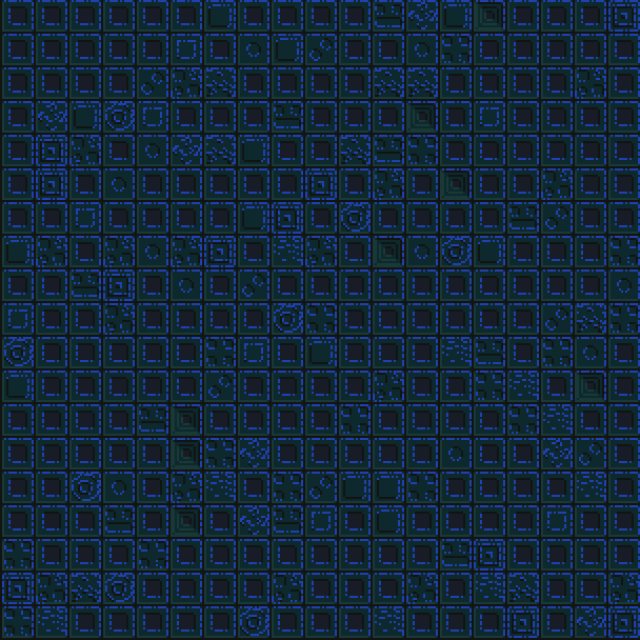
A WebGL 2 fragment shader for this pattern:

```glsl
#version 300 es
precision highp float;
// A 19 by 19 grid of embossed 16-texel tiles, lit from the upper right.
uniform vec2 u_resolution;
out vec4 fragColor;

float hash(vec2 p) {
  vec3 q = fract(p.xyx * 0.1031);
  q += dot(q, q.yzx + 33.33);
  return fract((q.x + q.y) * q.z);
}

// Relief of one tile: 0 gap, 1 deep floor, 2 panel, other values raised or sunk
float relief(vec2 texel, vec2 tile, int kind) {
  if (min(texel.x, texel.y) < 0.5 || max(texel.x, texel.y) > 15.5) return 0.0;
  vec2 c = texel - 8.0;
  vec2 a = abs(c);
  float box = max(a.x, a.y);
  if (kind < 0) return box < 3.5 ? 1.0 : 2.0;          // plain square hole
  if (box > 6.5) return 2.0;
  bool sunk = false;
  bool raised = false;
  if (kind == 0) raised = box < 5.5 && a.x + a.y < 9.5; // blank plate
  if (kind == 1) raised = abs(box - 4.0) < 0.6;         // square ring
  if (kind == 2) sunk = mod(box, 4.0) > 1.5;            // nested squares
  if (kind == 3)                                        // stepped pit
    return 2.0 - 0.33 * (step(box, 5.5) + step(box, 3.5) + step(box, 1.5));
  if (kind == 4) {                                      // octagon rings
    float octagon = max(box, (a.x + a.y) * 0.7);
    raised = mod(octagon, 3.6) > 1.8 && octagon < 6.6;
  }
  if (kind == 5) {                                      // broken waves
    float wave = c.y + floor(mod(c.x, 8.0) / 4.0) + 9.0;
    raised = mod(wave, 3.0) < 0.5 && hash(vec2(floor(c.x / 3.0), wave) + 40.0) < 0.7;
  }
  if (kind == 6)                                        // dashed cross
    raised = min(a.x, a.y) < 2.5 && mod(a.x + a.y, 4.0) > 1.5 && box > 1.5;
  if (kind == 7) sunk = length(a - 4.0) < 1.5;          // four studs
  if (kind == 8)                                        // two studs
    sunk = min(length(c - 2.5), length(c + 2.5)) < 1.6;
  if (kind == 9) sunk = length(c) < 2.3;                // single stud
  if (kind == 10)                                       // two studs over a bar
    sunk = length(vec2(a.x - 4.0, c.y - 3.0)) < 1.5 || (abs(c.y + 3.0) < 1.2 && a.x < 5.5);
  if (kind == 11)                                       // studs on a diagonal band
    sunk = length(a - 3.5) < (c.x * c.y < 0.0 ? 2.3 : 1.2) || abs(c.x + c.y) > 9.5;
  if (kind == 12)                                       // circuit tracks
    raised = hash(floor(vec2(a.x, c.y) / 2.0) + 70.0) < 0.4;
  return raised ? 2.5 : sunk ? 1.5 : 2.0;
}

vec3 texelColor(vec2 cell) {
  vec2 tile = floor(cell / 16.0);
  vec2 texel = cell - tile * 16.0;
  int kind = hash(tile + 11.0) < 0.63 ? -1 : int(hash(tile + 137.0) * 13.0);
  vec3 black = vec3(0.07, 0.08, 0.08);
  vec3 teal = vec3(0.05, 0.16, 0.18);
  vec3 paleTeal = vec3(0.10, 0.22, 0.21);

  float h = relief(texel, tile, kind);
  if (h < 0.5) return black;
  float lit = min(relief(texel + vec2(1, 0), tile, kind), relief(texel + vec2(0, 1), tile, kind));
  float shade = min(relief(texel - vec2(1, 0), tile, kind), relief(texel - vec2(0, 1), tile, kind));

  // Lit edges are broken into dashes; shallow steps only glint
  if (h - lit > 0.4) {
    bool gap = mod(3.0 * texel.x + 5.0 * texel.y, 7.0) < 1.5;
    return gap ? teal : vec3(0.13, 0.25, 0.69);
  }
  if (h - lit > 0.1) return paleTeal;
  if (shade < 0.5) return paleTeal;
  if (h - shade > 0.1) return black;
  return h < 1.2 ? vec3(0.09, 0.11, 0.15) : teal;
}

void main() {
  // Blend the four nearest texels across about one pixel
  float side = min(u_resolution.x, u_resolution.y);
  vec2 p = gl_FragCoord.xy / side * 19.0 * 16.0 - 0.5;
  vec2 cell = floor(p);
  vec2 w = clamp((p - cell - 0.5) * max(side / 304.0, 1.0) + 0.5, 0.0, 1.0);
  vec3 low = mix(texelColor(cell), texelColor(cell + vec2(1, 0)), w.x);
  vec3 high = mix(texelColor(cell + vec2(0, 1)), texelColor(cell + 1.0), w.x);
  fragColor = vec4(mix(low, high, w.y), 1.0);
}
```
